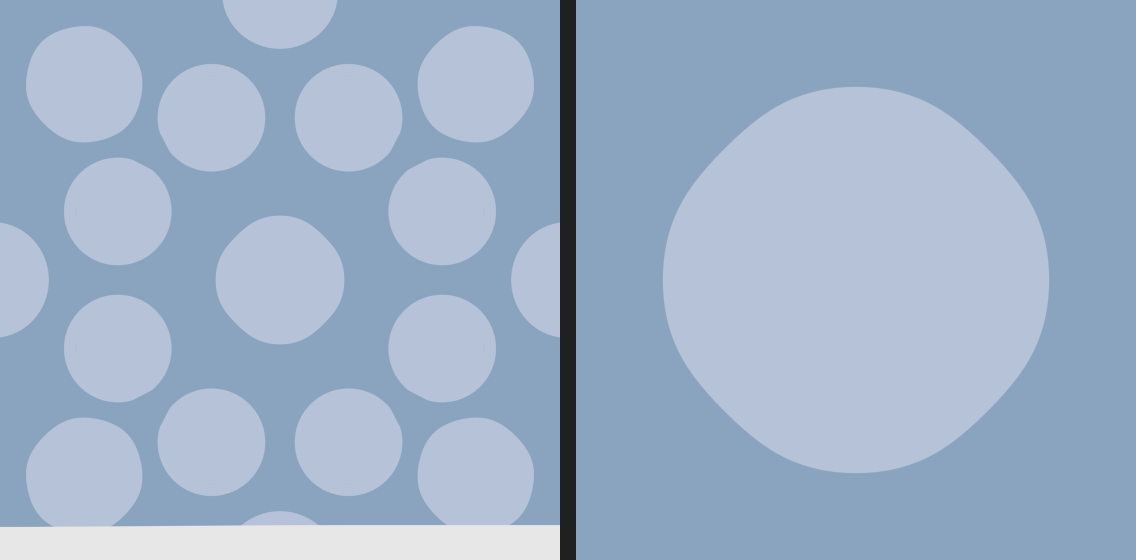
Left, the full canvas; right, a detail of the centre.
A WebGL 1 fragment shader for this pattern:

```glsl
precision highp float;
// Pale discs on blue: one in the centre, a ring of eight, four in the corners
// and halves at the edges, with a light strip along the bottom. The plane is
// folded eightfold, so each kind of disc is one wavy distance function.
uniform vec2 u_resolution;

#define GROUND vec3(0.541, 0.639, 0.745)
#define DISC vec3(0.714, 0.761, 0.843)
#define STRIP vec3(0.906)
#define CENTRE_RADIUS 0.1133
#define RING_RADIUS 0.0961
#define CORNER_RADIUS 0.1039
#define EDGE_RADIUS 0.1018
#define RING_POS vec2(0.2897, 0.1224)
#define CORNER_POS vec2(0.3496)
#define EDGE_POS vec2(0.5130, 0.0)
#define RING_CUT 0.0941
#define TICK_STRENGTH 0.25

// Angle that stays defined at the origin
float angleOf(vec2 p) {
  return atan(p.y, p.x + (dot(p, p) < 1e-10 ? 1e-4 : 0.0));
}

// Large disc with eight shallow lobes
float centreDisc(vec2 p) {
  float a = angleOf(p);
  return length(p) - CENTRE_RADIUS - 0.0022 * cos(4.0 * a) + 0.0005 * cos(8.0 * a);
}

// Round disc with one side shaved flat
float ringDisc(vec2 p) {
  float shaved = dot(p, normalize(vec2(-0.46, 0.89))) - RING_CUT;
  return max(length(p) - RING_RADIUS, shaved);
}

// Uneven disc stretched along the diagonal
float cornerDisc(vec2 p) {
  float a = angleOf(p) - 0.785398;
  return length(p) - CORNER_RADIUS - 0.0023 * cos(2.0 * a) - 0.0010 * cos(6.0 * a);
}

// Disc cut by the border, slightly flattened toward the middle
float edgeDisc(vec2 p) {
  return length(p) - EDGE_RADIUS + 0.0016 * cos(2.0 * angleOf(p));
}

float coverage(float d, float pixel) {
  return 1.0 - smoothstep(-0.75 * pixel, 0.75 * pixel, d);
}

void main() {
  vec2 uv = gl_FragCoord.xy / u_resolution;
  float pixel = 1.0 / min(u_resolution.x, u_resolution.y);

  // Fold all eight sectors onto one
  vec2 q = abs(uv - 0.5);
  q = vec2(max(q.x, q.y), min(q.x, q.y));

  float d = min(centreDisc(q), ringDisc(q - RING_POS));
  d = min(d, min(cornerDisc(q - CORNER_POS), edgeDisc(q - EDGE_POS)));
  vec3 color = mix(GROUND, DISC, coverage(d, pixel));

  // Faint short scratch near the outer side of each ring disc
  vec2 tick = abs(q - RING_POS - vec2(0.0742, 0.0)) - vec2(0.0004, 0.0075);
  color = mix(color, GROUND, TICK_STRENGTH * coverage(max(tick.x, tick.y), pixel));

  // Bottom strip, its upper edge rising a little to the right
  float stripTop = 0.0588 + 0.0036 * smoothstep(-0.1, 0.65, uv.x);
  color = mix(color, STRIP, coverage(uv.y - stripTop, pixel));

  gl_FragColor = vec4(color, 1.0);
}
```
